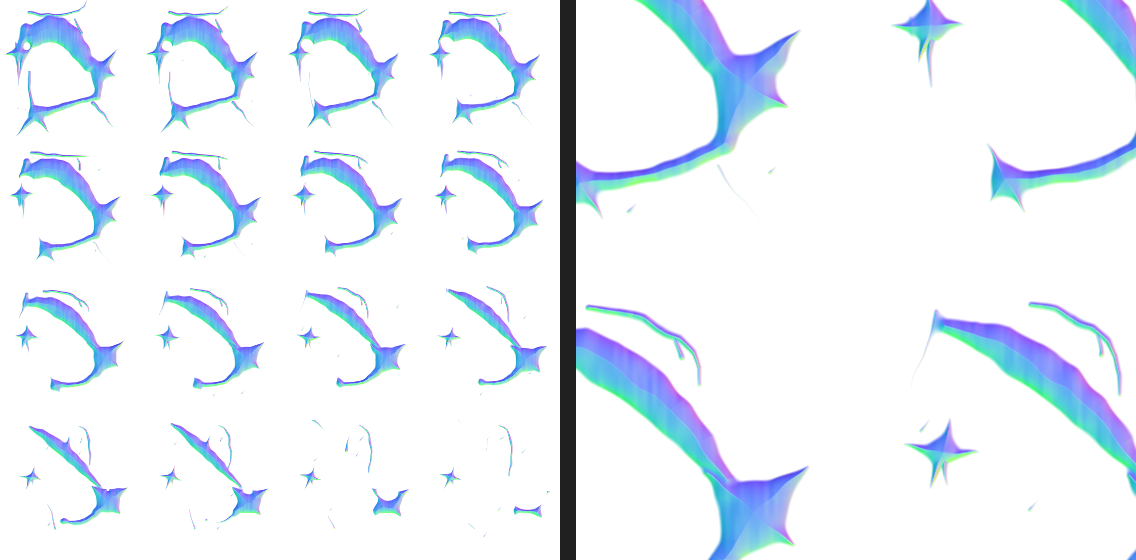
Left: the whole. Right: its middle third, enlarged.
A three.js fragment shader for this texture map:

```glsl
// Flipbook of a torn liquid splash ring, 4 by 4 frames, shaded as a normal map.
varying vec2 vUv;

float hash(vec2 p) {
  vec3 q = fract(p.xyx * vec3(0.1031, 0.103, 0.0973));
  q += dot(q, q.yzx + 33.33);
  return fract((q.x + q.y) * q.z);
}

float noise(vec2 p) {
  vec2 i = floor(p), f = fract(p);
  f *= f * (3.0 - 2.0 * f);
  return mix(mix(hash(i), hash(i + vec2(1, 0)), f.x),
             mix(hash(i + vec2(0, 1)), hash(i + 1.0), f.x), f.y);
}

float blend(float a, float b, float k) {
  float h = max(k - abs(a - b), 0.0) / k;
  return min(a, b) - h * h * k * 0.25;
}

// Tapered segment: xy is position, z is radius
float cone(vec2 p, vec3 a, vec3 b) {
  vec3 ab = b - a;
  float h = clamp(dot(p - a.xy, ab.xy) / max(dot(ab.xy, ab.xy), 0.001), 0.0, 1.0);
  return length(p - a.xy - ab.xy * h) - a.z - ab.z * h;
}

// Quadratic curve with a radius that varies along it
float strand(vec2 p, vec3 a, vec3 b, vec3 c) {
  float d = 1e3;
  vec3 last = a;
  for (int i = 1; i <= 7; i++) {
    float t = float(i) / 7.0;
    vec3 next = mix(mix(a, b, t), mix(b, c, t), t);
    d = min(d, cone(p, last, next));
    last = next;
  }
  return d;
}

// Splash outline in a frame 192 units wide, y pointing down
float splash(vec2 p, float frame) {
  float age = frame / 12.0, late = min(age * age * age, 1.0);
  float gone = step(13.5, frame), shrink = max(1.0 - age, 0.0);
  p += 3.0 * vec2(noise(p * 0.09 + frame * 0.3), noise(p * 0.09 + 40.0 + frame * 0.3)) - 1.5;

  // Upper arch and its hem, opened by a growing hole
  float d = strand(p, mix(vec3(28, 72, 8), vec3(42, 10, 2), age),
                      mix(vec3(75, -1, 26), vec3(90, 37, 14), age) - vec3(0, 0, 13.0 * gone),
                      mix(vec3(122, 90, 9), vec3(137, 92, 2), age) - vec3(0, 0, 16.0 * gone));
  d = blend(d, cone(p, mix(vec3(36, 40, 8), vec3(36, 10, -1), age),
                       mix(vec3(27, 108, 0), vec3(22, 50, -1), age)), 6.0);
  d = max(d, min(6.0 + 2.4 * frame, 16.0) - length((p - vec2(37, 64)) * vec2(1.15, 1)));

  // Loose strands over the arch
  d = blend(d, strand(p, mix(vec3(40, 18, 2), vec3(108, 8, 0.5), late),
                         mix(vec3(105, 30, 2), vec3(128, 15, 2), age),
                         mix(vec3(120, 2, 0.2), vec3(122, 62, 0.6), age)), 3.0);
  d = min(d, cone(p, mix(vec3(102, 27, 1), vec3(113, 24, 0.3), age),
                     mix(vec3(111, 47, 2.2), vec3(111, 30, 0.8), age)));
  if (frame > 11.5) d = blend(d, cone(p, vec3(94, 22, 0), vec3(90, 42, 4.0 - gone * (frame - 13.0) * 2.0)), 5.0);

  // Small star on the left with a trailing drip
  vec2 star = mix(vec2(24, 72), vec2(43, 79), min(age, 1.0));
  for (int i = 0; i < 4; i++) {
    float a = float(i) * 1.57 + 0.35 * age + 0.5 * hash(vec2(i, 7)) - 0.3;
    vec2 tip = star + vec2(cos(a), sin(a)) * (13.0 + 6.0 * hash(vec2(i, 3)));
    d = blend(d, cone(p, vec3(star, 5.5 - 2.5 * late), vec3(tip, 0)), 4.0);
  }
  d = min(d, cone(p, vec3(star, 2.5), vec3(star + vec2(2, 10.0 + 36.0 * shrink), 0)));

  // Right knot: a web stretched between four tips
  vec3 knot = mix(vec3(137, 98, 9), vec3(148, 110, 12), age);
  vec3 foot = mix(vec3(133, 132, 4), vec3(132, 126, 4), age);
  float web = cone(p, knot, mix(vec3(118, 78, 3), vec3(126, 92, 1), age));
  web = blend(web, cone(p, knot, mix(vec3(161, 68, 0), vec3(174, 92, 0.6), age)), 7.0);
  web = blend(web, cone(p, knot, mix(vec3(158, 104, 0), vec3(164, 127, 1), age)), 7.0);
  web = blend(web, cone(p, knot, foot), 7.0);
  float tear = max(frame - 11.0, 0.0);
  if (tear > 0.5) web = max(web, 1.7 * tear * tear - length(p - vec2(148, 96)));
  d = blend(d, web, 4.0);

  // Lower band, its spikes and side threads
  vec3 heel = mix(vec3(50, 155, 8), vec3(88, 139, 1), age);
  float thin = 5.0 * smoothstep(12.0, 14.0, frame);
  float band = strand(p, foot - vec3(0, 0, thin), mix(vec3(105, 143, 1.5), vec3(118, 148, 4), age) - vec3(0, 0, thin), heel - vec3(0, 0, thin));
  vec3 root = vec3(heel.xy, heel.z * 0.7 - thin);
  band = blend(band, cone(p, root, vec3(heel.xy + vec2(-28, 33) * shrink * shrink, -thin)), 7.0);
  band = blend(band, cone(p, root, vec3(heel.xy + vec2(18, 27) * shrink, -thin)), 7.0);
  band = blend(band, cone(p, root, vec3(heel.xy + vec2(-9, -17) * min(1.0, 2.0 * shrink), -thin)), 7.0);
  d = blend(d, band, 5.0);
  d = min(d, strand(p, vec3(48, 150, 2.5 - frame), vec3(40, 135, 2.0 - frame), vec3(40, 98, 1.2 - frame * 0.6)));
  d = min(d, strand(p, vec3(128, 141, 2.2 - frame * 0.4), vec3(138, 152, 1.3 - frame * 0.3), vec3(155, 175, 0.3 - frame * 0.2)));
  if (frame > 11.5) d = min(d, cone(p, vec3(66, 106.0 + tear * 9.0, 0.2), vec3(76, 150, 1.4 - 0.3 * tear)));

  // Stray slivers
  for (int i = 0; i < 3; i++) {
    vec2 at = 25.0 + 140.0 * vec2(hash(vec2(i, frame)), hash(vec2(frame, i + 9)));
    d = min(d, cone(p, vec3(at, 0.5), vec3(at + vec2(3, -4) * (0.3 + age), -0.3)));
  }
  return d;
}

void main() {
  vec2 grid = vec2(vUv.x, 1.0 - vUv.y) * 4.0;
  vec2 cell = floor(grid), p = fract(grid) * 192.0;
  float frame = cell.x + 4.0 * cell.y, d = splash(p, frame);
  vec3 color = vec3(1);
  if (d < 1.0) {
    // Rounded rim normal, leaning down, with faint vertical streaks
    vec2 slope = vec2(splash(p + vec2(0.7, 0), frame), splash(p + vec2(0, 0.7), frame)) - d;
    vec2 n = slope / 0.7 * 0.72 * exp(min(d, 0.0) / 6.0) + vec2(-0.1, 0.32);
    n += 0.16 * (noise(p * vec2(0.45, 0.06) + frame) - 0.5);
    vec3 normal = vec3(n, sqrt(max(1.0 - dot(n, n), 0.0)));
    color = mix(color, clamp(0.5 + 0.5 * normal, 0.0, 1.0), smoothstep(0.9, -0.9, d));
  }
  gl_FragColor = vec4(color, 1);
}
```
